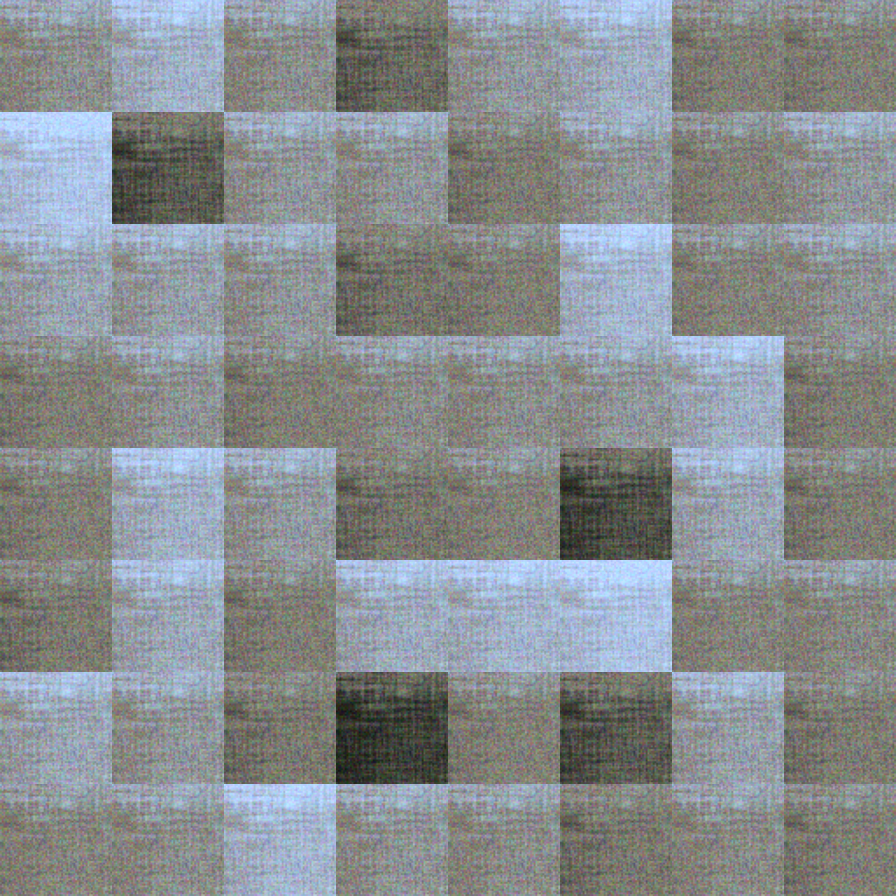
Write a WebGL 2 fragment shader that draws this pattern.

```glsl
#version 300 es
precision highp float;
precision highp int;

uniform vec2 u_resolution;
out vec4 fragColor;

const float TILES = 8.0;
const float THREADS = 64.0;   // grain cells across one tile
const vec3 SHADOW = vec3(0.10, 0.12, 0.09);
const vec3 TAUPE = vec3(0.51, 0.50, 0.465);
const vec3 ICE = vec3(0.70, 0.80, 0.96);

// Integer hash giving three values in 0..1
vec3 hash3(vec2 cell, float seed) {
    uvec3 v = uvec3(ivec3(vec3(cell, seed))) * 1664525u + 1013904223u;
    v.x += v.y * v.z;
    v.y += v.z * v.x;
    v.z += v.x * v.y;
    v ^= v >> 16u;
    v.x += v.y * v.z;
    v.y += v.z * v.x;
    v.z += v.x * v.y;
    return vec3(v >> 8u) / 16777216.0;
}

// Smooth value noise, centred on zero, independent in each channel
vec3 noise3(vec2 p, float seed) {
    vec2 cell = floor(p);
    vec2 f = smoothstep(0.0, 1.0, p - cell);
    vec3 low = mix(hash3(cell, seed), hash3(cell + vec2(1, 0), seed), f.x);
    vec3 high = mix(hash3(cell + vec2(0, 1), seed), hash3(cell + vec2(1, 1), seed), f.x);
    return mix(low, high, f.y) - 0.5;
}

// Bell-shaped spread of tile brightness, with a few extreme tiles
float tileLevel(vec2 tile, float seed) {
    float t = dot(hash3(tile, seed), vec3(1.0)) - 1.5;
    return 0.55 + 0.17 * t + 0.06 * t * t * t;
}

// Pale ragged top, darker left side and drawn-out horizontal streaks
float clothShade(vec2 p) {
    float fringe = noise3(p * vec2(30.0, 5.0), 11.0).x;
    float top = smoothstep(0.68, 1.02, p.y + 0.22 * fringe);
    float left = 1.0 - smoothstep(0.0, 0.55, p.x);
    float streak = noise3(p * vec2(3.0, 30.0), 12.0).x;
    float streakArea = (1.0 - smoothstep(0.3, 0.85, p.x)) * smoothstep(0.25, 0.65, p.y);
    float blotch = noise3(p * 7.0, 13.0).x;
    return 0.11 * top - 0.055 * left + 0.03 * p.y - 0.02
        + streak * (0.035 + 0.12 * streakArea) + 0.035 * blotch;
}

// Fine warp and weft threads
float weave(vec2 p) {
    float warp = noise3(p * vec2(THREADS, 9.0) - 0.5, 21.0).x;
    float weft = noise3(p * vec2(9.0, THREADS) - 0.5, 22.0).x;
    vec2 ribs = cos(p * 6.2831853 * vec2(16.0, 13.0));
    return 0.07 * warp + 0.06 * weft + 0.010 * (ribs.x + ribs.y);
}

// Green-black through taupe to pale blue
vec3 clothColor(float level) {
    vec3 color = mix(SHADOW, TAUPE, smoothstep(-0.05, 0.95, (level - 0.12) / 0.40));
    return mix(color, ICE, clamp((level - 0.50) / 0.30, 0.0, 1.15));
}

vec3 patchwork(vec2 uv) {
    vec2 grid = uv * TILES;
    vec2 tile = floor(grid);
    vec2 p = grid - tile;
    float level = tileLevel(tile, 5.0) + clothShade(p) + weave(p);
    vec3 grain = noise3(p * THREADS - 0.5, 31.0);
    float contrast = mix(0.17, 0.24, smoothstep(0.15, 0.45, level))
        * (1.0 - 0.35 * smoothstep(0.62, 0.8, level));
    return clothColor(level) + contrast * grain;
}

void main() {
    // Four samples smooth the tile edges
    vec3 color = vec3(0.0);
    for (int i = 0; i < 4; i++) {
        vec2 offset = vec2(i & 1, i >> 1) * 0.5 - 0.25;
        color += patchwork((gl_FragCoord.xy + offset) / u_resolution);
    }
    fragColor = vec4(clamp(color * 0.25, 0.0, 1.0), 1.0);
}
```
